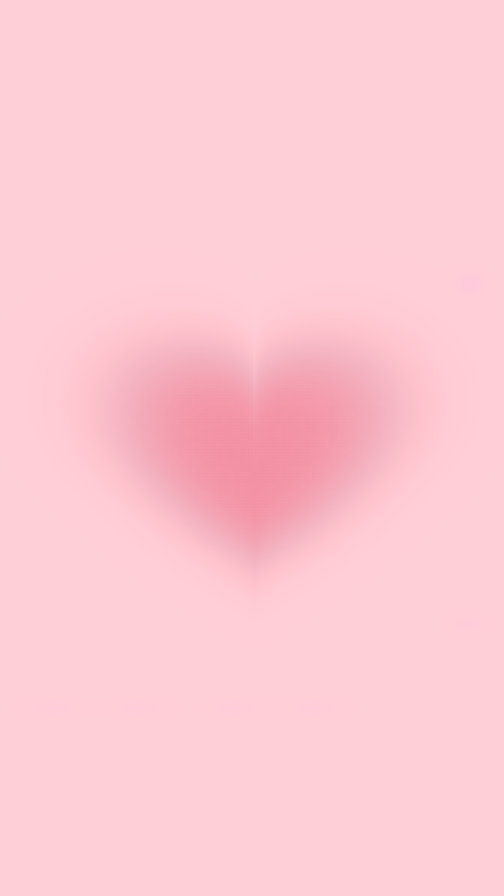
This background is drawn by a WebGL 2 fragment shader. Its source:

```glsl
#version 300 es
precision highp float;

uniform vec2 u_resolution;
out vec4 fragColor;

const vec3 BLUSH = vec3(1.0, 0.81, 0.842);
const vec3 ROSE = vec3(0.955, 0.57, 0.645);
const vec3 LILAC = vec3(1.0, 0.77, 0.88);

float hash(vec2 p) {
    return fract(sin(dot(p, vec2(127.1, 311.7))) * 43758.5453);
}

// Heart radius: about 1 on the middle contour, 0 at the core
float heartRadius(vec2 p, vec2 size, float lift) {
    float x = abs(p.x) / size.x;
    float upper = smoothstep(-0.14, 0.14, p.y);
    float bend = mix(0.85, 0.45, upper);
    float raised = p.y - lift * pow(max(x, 1e-5), bend);
    return length(vec2(x, raised / (size.y * mix(1.0, 1.04, upper))));
}

float glow(float radius, float falloff) {
    return exp(-falloff * radius * radius * radius);
}

float smudge(vec2 p, vec2 center, vec2 size) {
    vec2 d = (p - center) / size;
    return exp(-dot(d, d));
}

// Green and blue follow the glow; red only dips past the pale halo
vec3 heartColor(float amount) {
    vec3 color = mix(BLUSH, ROSE, amount);
    color.r = mix(BLUSH.r, ROSE.r, smoothstep(0.1, 0.5, amount));
    return color;
}

// Fine diagonal weave with a little grain
float weave(vec2 p, float pitch) {
    vec2 q = p * 6.28318 / pitch;
    float threads = sin(q.x + q.y) * sin(q.x - q.y);
    return threads + hash(floor(p / pitch)) - 0.5;
}

void main() {
    // Centered coordinates in canvas widths
    vec2 p = (gl_FragCoord.xy - 0.5 * u_resolution) / u_resolution.x;

    // Soft heart
    vec2 heartPoint = p - vec2(0.005, -0.056);
    float radius = heartRadius(heartPoint, vec2(0.266, 0.174), 0.123);
    float amount = glow(radius, 0.85);
    vec3 color = heartColor(amount);
    color += 0.006 * weave(p, 0.012) * amount;

    // Faint lilac smudges on the ground
    float haze = smudge(p, vec2(0.433, 0.326), vec2(0.025, 0.02));
    haze += 0.4 * smudge(p, vec2(0.426, -0.35), vec2(0.03, 0.015));
    for (int i = 0; i < 4; i++) {
        float n = float(i);
        float x = -0.4 + 0.17 * n + 0.03 * hash(vec2(n, 2.0));
        haze += 0.4 * smudge(p, vec2(x, -0.516), vec2(0.045, 0.014));
    }
    color = mix(color, LILAC, 0.5 * clamp(haze, 0.0, 1.0));

    fragColor = vec4(color, 1.0);
}
```
